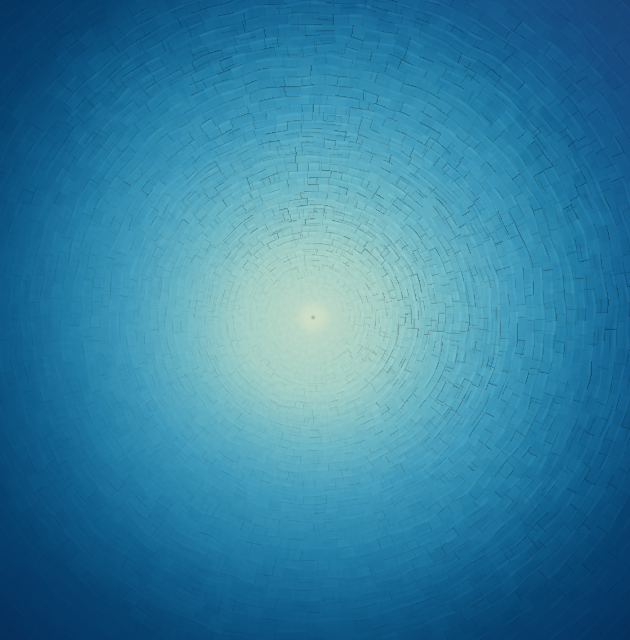
A Shadertoy shader for this background:

```glsl
// Radial mosaic of small relief tiles: a pale cream glow fading to deep ocean blue.
#define CENTER vec2(0.497, 0.504)
#define RING_BASE 0.0065
#define RING_GROWTH 0.023
#define TILE_ASPECT 1.35
#define TONE_SCATTER 0.030
#define SEAM_WIDTH 0.0012
#define SEAM_DEPTH 0.30
#define LIGHT_SHIFT 0.028

const float TAU = 6.28318;

float hash(vec2 p) {
    vec3 q = fract(vec3(p.xyx) * 0.1031);
    q += dot(q, q.yzx + 33.33);
    return fract((q.x + q.y) * q.z);
}

vec2 gradientAt(vec2 cell) {
    float a = TAU * hash(cell);
    return vec2(cos(a), sin(a));
}

float gradientNoise(vec2 p) {
    vec2 i = floor(p), f = fract(p);
    vec2 u = f * f * f * (f * (f * 6.0 - 15.0) + 10.0);
    vec2 e = vec2(0.0, 1.0);
    float low = mix(dot(gradientAt(i), f), dot(gradientAt(i + e.yx), f - e.yx), u.x);
    float high = mix(dot(gradientAt(i + e), f - e), dot(gradientAt(i + 1.0), f - 1.0), u.x);
    return mix(low, high, u.y);
}

// Colour by distance from the glow
vec3 oceanRamp(float r) {
    const vec3 tones[8] = vec3[8](
        vec3(0.75, 0.85, 0.78), vec3(0.63, 0.81, 0.78), vec3(0.41, 0.71, 0.77),
        vec3(0.24, 0.60, 0.73), vec3(0.13, 0.49, 0.65), vec3(0.06, 0.37, 0.55),
        vec3(0.025, 0.26, 0.44), vec3(0.02, 0.19, 0.36));
    const float stops[8] = float[8](0.0, 0.115, 0.21, 0.305, 0.40, 0.485, 0.58, 0.71);
    vec3 color = tones[0];
    for (int i = 1; i < 8; i++)
        color = mix(color, tones[i], clamp((r - stops[i - 1]) / (stops[i] - stops[i - 1]), 0.0, 1.0));
    return color;
}

// One ring mosaic: x = tile tone, y = dark seam, z = bright rim
vec3 tileLayer(vec2 p, float seed, float pixel) {
    float r = length(p);
    float rings = log(1.0 + r * RING_GROWTH / RING_BASE) / RING_GROWTH + seed * 0.37;
    float ring = floor(rings);
    float width = RING_BASE + RING_GROWTH * r;
    float middle = (exp((ring + 0.5 - seed * 0.37) * RING_GROWTH) - 1.0) * RING_BASE / RING_GROWTH;
    float count = max(5.0, floor(TAU * middle / (TILE_ASPECT * (RING_BASE + RING_GROWTH * middle))));
    float along = (atan(p.y, p.x) / TAU + 0.5) * count + hash(vec2(ring, seed + 7.0));
    vec2 id = vec2(mod(floor(along), count), ring + seed * 91.0);

    // Distances to the outer ring edge and to the leading side of the tile
    float outer = (1.0 - fract(rings)) * width;
    float side = fract(along) * TAU * r / count;
    float soft = SEAM_WIDTH + pixel;
    float outerSeam = (1.0 - smoothstep(0.0, soft, outer)) * pow(hash(id + 13.1), 3.0);
    float sideSeam = (1.0 - smoothstep(0.0, soft, side)) * pow(hash(id + 29.7), 4.0);
    float rim = smoothstep(0.0, soft, outer) * (1.0 - smoothstep(soft, 2.5 * soft, outer));
    return vec3(hash(id) - 0.5, max(outerSeam, sideSeam), rim * hash(id + 41.3));
}

void mainImage(out vec4 fragColor, in vec2 fragCoord) {
    float pixel = 1.0 / iResolution.y;
    vec2 p = (fragCoord - CENTER * iResolution.xy) * pixel;
    float r = length(p);
    vec2 dir = p / max(r, 0.0001);

    // Slightly uneven hand-laid rings
    vec2 warp = vec2(gradientNoise(p * 19.0), gradientNoise(p * 19.0 + 50.0));
    vec2 laid = p + warp * 0.006 * smoothstep(0.03, 0.3, r);

    vec3 tiles = tileLayer(laid, 0.0, pixel);
    vec3 accents = tileLayer(laid * 0.83, 1.0, pixel);
    float tone = tiles.x * 0.75 + accents.x * 0.45;
    float seam = max(tiles.y, accents.y * 0.6);

    // Relief is crisp at the upper right and worn at the lower left
    float facing = dot(dir, vec2(0.72, 0.69));
    float relief = mix(0.35, 1.0, smoothstep(-0.8, 0.6, facing));
    relief *= smoothstep(0.015, 0.16, r) * (1.0 - 0.55 * smoothstep(0.48, 0.66, r));

    // Base glow, offset toward the light
    float lift = LIGHT_SHIFT * dot(dir, vec2(0.5, 0.86)) * smoothstep(0.12, 0.4, r);
    float cloud = 0.012 * gradientNoise(p * 5.0 + 9.0);
    float tileShift = tone * TONE_SCATTER * mix(0.3, 1.0, relief) * smoothstep(0.0, 0.35, r);
    vec3 color = oceanRamp(max(r - lift + cloud + tileShift, 0.0));
    color += vec3(0.065, 0.055, 0.085) * smoothstep(0.4, 0.68, r) * smoothstep(0.1, 1.0, facing);

    // Seams, rims and fine grain
    color *= 1.0 - SEAM_DEPTH * seam * relief;
    color += vec3(0.035, 0.045, 0.045) * tiles.z * relief;
    color *= 1.0 + 0.025 * gradientNoise(p * 140.0);

    // Pale core with a tiny dark pip
    color = mix(color, vec3(0.82, 0.88, 0.78), 0.75 * (1.0 - smoothstep(0.008, 0.032, r)));
    color = mix(color, vec3(0.58, 0.66, 0.58), 0.7 * (1.0 - smoothstep(0.001, 0.003 + pixel, r)));
    fragColor = vec4(clamp(color, 0.0, 1.0), 1.0);
}
```
